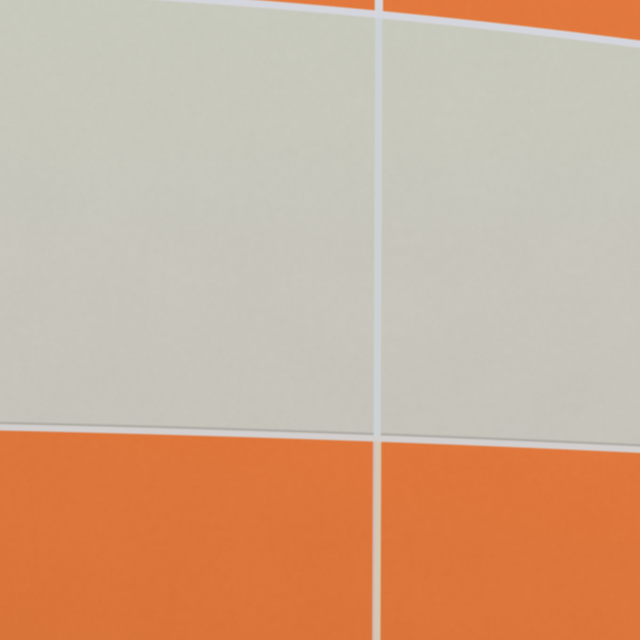
This texture is drawn by a WebGL 2 fragment shader. Its source:

```glsl
#version 300 es
precision highp float;
// Wall of large glazed tiles in alternating cream and orange rows, seen at a
// slight angle. Bent row seams give tile coordinates; fract repeats the tiles,
// pale joints are drawn by distance, and gradient noise adds a faint mottling.
uniform vec2 u_resolution;
out vec4 fragColor;

const vec3 CREAM_HIGH = vec3(0.785, 0.788, 0.742);
const vec3 CREAM_LOW = vec3(0.778, 0.766, 0.735);
const vec3 ORANGE_LIGHT = vec3(0.885, 0.472, 0.240);
const vec3 ORANGE_DEEP = vec3(0.840, 0.448, 0.225);
const vec3 GROUT_COOL = vec3(0.835, 0.840, 0.865);
const vec3 GROUT_FAINT = vec3(0.800, 0.825, 0.832);
const vec3 GROUT_WARM = vec3(0.835, 0.785, 0.700);
const vec3 GROUT_LILAC = vec3(0.830, 0.730, 0.730);
const float COLUMN_WIDTH = 0.70;

vec2 hashGradient(vec2 cell) {
  vec3 p = fract(cell.xyx * vec3(0.1031, 0.1030, 0.0973));
  p += dot(p, p.yzx + 33.33);
  return fract((p.xx + p.yz) * p.zy) * 2.0 - 1.0;
}

float gradientNoise(vec2 p) {
  vec2 i = floor(p), f = fract(p);
  vec2 w = f * f * f * (f * (f * 6.0 - 15.0) + 10.0);
  vec2 e = vec2(0.0, 1.0);
  float a = dot(hashGradient(i), f);
  float b = dot(hashGradient(i + e.yx), f - e.yx);
  float c = dot(hashGradient(i + e.xy), f - e.xy);
  float d = dot(hashGradient(i + e.yy), f - e.yy);
  return mix(mix(a, b, w.x), mix(c, d, w.x), w.y);
}

// Height of a gently bending row seam at x.
float seamHeight(float x, float start, float slope, float bend) {
  return start + x * (slope + bend * x);
}

// Signed distance to the nearest whole number, scaled to canvas units.
float seamDistance(float t, float size) {
  return (fract(t + 0.5) - 0.5) * size;
}

float band(float d, float halfWidth, float soft) {
  return 1.0 - smoothstep(halfWidth - soft, halfWidth + soft, abs(d));
}

// Fine glaze grain plus slow clouding.
float mottling(vec2 p) {
  return 0.007 * gradientNoise(p * 9.0)
       + 0.008 * gradientNoise(p * 65.0 + 17.0)
       + 0.008 * gradientNoise(p * 170.0 + 5.0);
}

vec3 glaze(vec2 p, float cream) {
  vec3 pale = mix(CREAM_LOW, CREAM_HIGH, smoothstep(0.3, 1.0, p.y));
  float light = clamp(0.15 + 1.5 * p.y + 0.3 * p.x, 0.0, 1.0);
  vec3 warm = mix(ORANGE_DEEP, ORANGE_LIGHT, light);
  return mix(warm, pale, cream) + mottling(p);
}

void main() {
  vec2 p = gl_FragCoord.xy / u_resolution;
  float soft = max(0.0025, 1.0 / u_resolution.y);

  // Tile coordinates: rows follow the two bent seams, columns lean slightly.
  float lower = seamHeight(p.x, 0.332, -0.022, -0.013);
  float upper = seamHeight(p.x, 1.0194, -0.0454, -0.043);
  float rowHeight = upper - lower;
  float row = (p.y - lower) / rowHeight;
  float column = (p.x - 0.588 - 0.004 * p.y) / COLUMN_WIDTH;
  float dRow = seamDistance(row, rowHeight);
  float dColumn = seamDistance(column, COLUMN_WIDTH);

  // Even rows are cream, odd rows orange.
  float cream = 1.0 - mod(floor(row), 2.0);
  vec3 color = glaze(p, cream);

  // Shaded lower lip of the cream tiles.
  color *= 1.0 - 0.12 * cream * band(dRow - 0.007, 0.002, soft);

  // Upright joint: faint between cream tiles, warm with a lilac edge on orange.
  float lilacEdge = 1.0 - smoothstep(-0.005, -0.001, dColumn);
  vec3 onOrange = mix(GROUT_WARM, GROUT_LILAC, lilacEdge);
  onOrange = mix(onOrange, GROUT_COOL, step(0.5, row));
  vec3 upright = mix(onOrange, GROUT_FAINT, cream);
  float uprightWidth = mix(0.0065, 0.0055, cream);
  color = mix(color, upright, band(dColumn, uprightWidth, soft));

  // Level joint: cooler and wider on the higher seam.
  float high = step(0.5, row);
  vec3 level = mix(GROUT_COOL * vec3(0.99, 0.965, 0.94), GROUT_COOL, high);
  float levelWidth = mix(0.0047, 0.0058, high);
  color = mix(color, level, band(dRow, levelWidth, soft));

  fragColor = vec4(clamp(color, 0.0, 1.0), 1.0);
}
```
